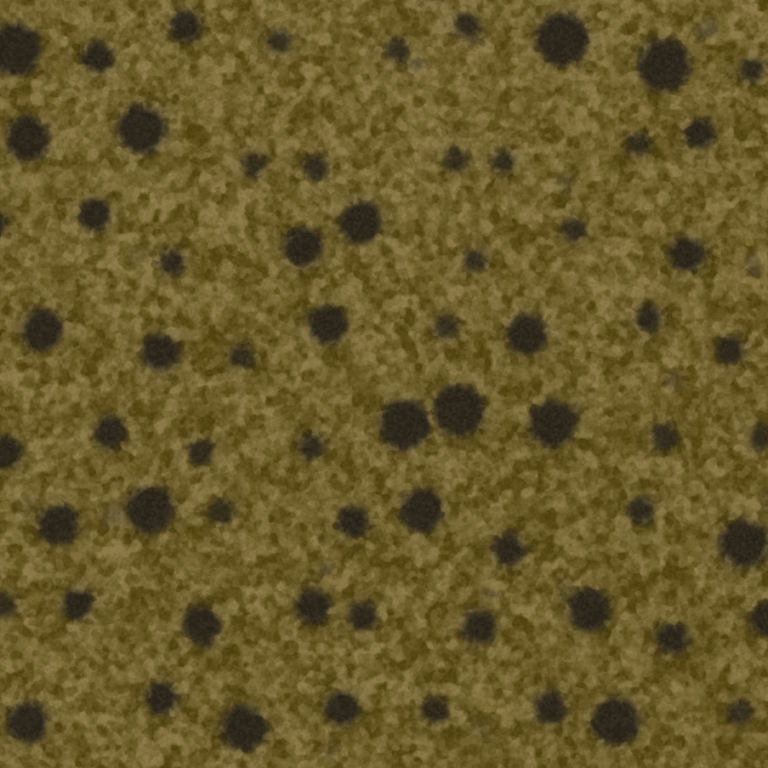
Give the GLSL for this texture, as a WebGL 2 fragment shader.

```glsl
#version 300 es
precision highp float;

uniform vec2 u_resolution;
out vec4 fragColor;

// Ground
const vec3 GROUND_DARK = vec3(0.335, 0.278, 0.070);
const vec3 GROUND_LIGHT = vec3(0.540, 0.472, 0.272);
const float COARSE_CELLS = 72.0;
const float MEDIUM_CELLS = 135.0;
const float GRAIN_CELLS = 300.0;
const float MOTTLE_CONTRAST = 1.5;
const float GRAIN_STRENGTH = 0.05;

// Dark spots
const vec3 SPOT_COLOR = vec3(0.180, 0.156, 0.108);
const float SPOT_CELLS = 8.0;
const float SPOT_JITTER = 0.52;
const vec2 SPOT_RADIUS = vec2(0.0145, 0.0340);
const float SPOT_SOFTNESS = 0.0085;
const float SPOT_WOBBLE = 0.009;
const float HALO_WIDTH = 0.011;
const float HALO_STRENGTH = 0.20;

// Pale smudges
const vec3 SMUDGE_COLOR = vec3(0.310, 0.275, 0.190);
const float SMUDGE_CELLS = 5.0;
const float SMUDGE_JITTER = 0.8;
const vec2 SMUDGE_RADIUS = vec2(0.007, 0.014);
const float SMUDGE_SHARE = 0.7;

vec3 hash3(vec2 cell) {
    vec3 q = fract(cell.xyx * vec3(0.1031, 0.1030, 0.0973));
    q += dot(q, q.yxz + 33.33);
    return fract((q.xxy + q.yzz) * q.zyx);
}

// Soft cellular noise: every cell blends its own random tone
float mottle(vec2 p) {
    vec2 base = floor(p);
    float tone = 0.0;
    float total = 0.0;
    for (int j = -1; j <= 1; j++) {
        for (int i = -1; i <= 1; i++) {
            vec2 cell = base + vec2(i, j);
            vec3 h = hash3(cell + 17.0);
            vec2 offset = cell + h.xy - p;
            float weight = exp(-7.0 * dot(offset, offset));
            tone += weight * h.z;
            total += weight;
        }
    }
    return tone / total;
}

// Centre of a scattered point; odd rows are shifted by half a cell
vec2 scatter(vec2 cell, vec2 random, float jitter) {
    float shift = 0.5 * mod(cell.y, 2.0);
    return cell + vec2(0.5 + shift, 0.5) + (random - 0.5) * jitter;
}

vec2 neighbour(vec2 p, int i, int j) {
    float row = floor(p.y) + float(j);
    return vec2(floor(p.x - 0.5 * mod(row, 2.0)) + float(i), row);
}

// Coverage of the dark spots, with a weak halo around each
float spotCover(vec2 uv, float wobble) {
    vec2 p = uv * SPOT_CELLS;
    float cover = 0.0;
    for (int j = -1; j <= 1; j++) {
        for (int i = -1; i <= 1; i++) {
            vec2 cell = neighbour(p, i, j);
            vec3 h = hash3(cell + 61.0);
            float radius = mix(SPOT_RADIUS.x, SPOT_RADIUS.y, h.z * h.z);
            float edge = length(p - scatter(cell, h.xy, SPOT_JITTER)) / SPOT_CELLS
                       - radius + wobble;
            float core = 1.0 - smoothstep(-SPOT_SOFTNESS, SPOT_SOFTNESS, edge);
            float halo = HALO_STRENGTH * exp(-max(edge, 0.0) / HALO_WIDTH);
            float opacity = mix(0.84, 1.0, smoothstep(0.0, 0.5, h.z));
            cover = max(cover, opacity * mix(halo, 1.0, core));
        }
    }
    return cover;
}

// Coverage of the small, nearly faded smudges
float smudgeCover(vec2 uv, float wobble) {
    vec2 p = uv * SMUDGE_CELLS;
    float cover = 0.0;
    for (int j = -1; j <= 1; j++) {
        for (int i = -1; i <= 1; i++) {
            vec2 cell = neighbour(p, i, j);
            vec3 h = hash3(cell + 131.0);
            vec3 kind = hash3(cell + 211.0);
            float radius = mix(SMUDGE_RADIUS.x, SMUDGE_RADIUS.y, h.z);
            float edge = length(p - scatter(cell, h.xy, SMUDGE_JITTER)) / SMUDGE_CELLS
                       - radius + wobble;
            float opacity = step(kind.x, SMUDGE_SHARE) * mix(0.2, 0.65, kind.y);
            cover = max(cover, opacity * (1.0 - smoothstep(-0.008, 0.008, edge)));
        }
    }
    return cover;
}

void main() {
    vec2 uv = gl_FragCoord.xy / min(u_resolution.x, u_resolution.y);

    // Layered mottling and a broad, weak drift of light
    float coarse = mottle(uv * COARSE_CELLS);
    float medium = mottle(uv * MEDIUM_CELLS + 40.0);
    float grain = mottle(uv * GRAIN_CELLS + 90.0) - 0.5;
    float drift = 0.08 * (uv.y - 0.5) + 0.03 * sin(5.0 * uv.x + 2.0 * sin(4.0 * uv.y));
    float tone = 0.5 + MOTTLE_CONTRAST * (mix(coarse, medium, 0.42) - 0.5) + drift;
    vec3 color = mix(GROUND_DARK, GROUND_LIGHT, clamp(tone, 0.0, 1.0));

    // Spots with slightly ragged rims
    float wobble = SPOT_WOBBLE * (mix(coarse, medium, 0.5) - 0.5);
    color = mix(color, SMUDGE_COLOR, smudgeCover(uv, 1.5 * wobble));
    color = mix(color, SPOT_COLOR, spotCover(uv, wobble));

    // Fine grain over everything
    color += GRAIN_STRENGTH * grain;
    fragColor = vec4(color, 1.0);
}
```
